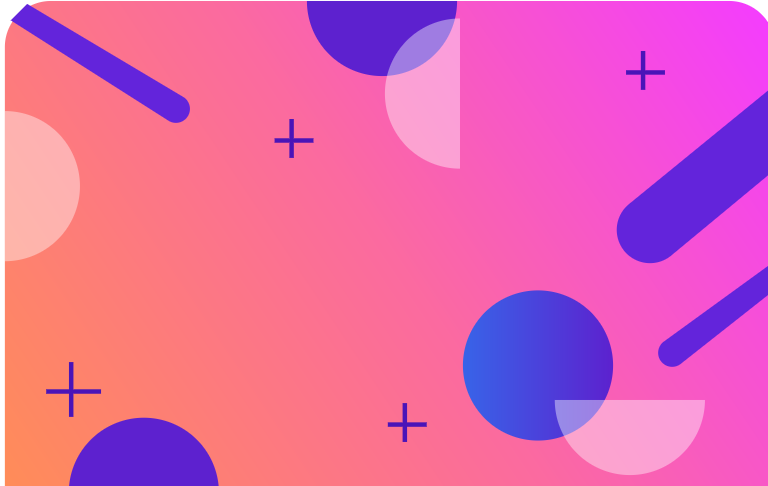
Give the GLSL for this background, as a Shadertoy shader.

```glsl
#define ORANGE vec3(1.0, 0.55, 0.345)
#define ROSE vec3(0.983, 0.415, 0.628)
#define MAGENTA vec3(0.955, 0.235, 1.0)
#define VIOLET vec3(0.363, 0.13, 0.81)
#define BAR_VIOLET vec3(0.39, 0.14, 0.86)
#define CROSS_VIOLET vec3(0.29, 0.08, 0.72)
#define BLUE vec3(0.22, 0.39, 0.91)
#define VEIL_ALPHA 0.41
#define DISC_RADIUS 0.1545
#define CROSS_THICKNESS 0.0046

// Antialiased coverage of a signed distance, in units of canvas height
float cover(float d) {
    return clamp(0.5 - d * iResolution.y, 0.0, 1.0);
}

float boxDist(vec2 p, vec2 halfSize) {
    vec2 q = abs(p) - halfSize;
    return length(max(q, 0.0)) + min(max(q.x, q.y), 0.0);
}

// Round-ended bar whose radius runs from radii.x to radii.y
float barDist(vec2 p, vec2 a, vec2 b, vec2 radii) {
    vec2 axis = b - a;
    float h = clamp(dot(p - a, axis) / dot(axis, axis), 0.0, 1.0);
    return length(p - a - axis * h) - mix(radii.x, radii.y, h);
}

float discDist(vec2 p, vec2 center) {
    return length(p - center) - DISC_RADIUS;
}

// Half disc on the side that facing points to
float halfDiscDist(vec2 p, vec2 center, vec2 facing) {
    return max(discDist(p, center), -dot(p - center, facing));
}

// Plus sign with slightly offset arms
float crossDist(vec2 p, float arm) {
    vec2 shift = vec2(0.0025, -0.0021);
    float across = boxDist(p - shift, vec2(arm, CROSS_THICKNESS));
    float upright = boxDist(p + shift, vec2(CROSS_THICKNESS, arm));
    return min(across, upright);
}

vec3 backdrop(vec2 p) {
    float t = clamp(dot(p - vec2(0.01, 0.0), vec2(0.447, 0.30)), 0.0, 1.0);
    return t < 0.5 ? mix(ORANGE, ROSE, t * 2.0) : mix(ROSE, MAGENTA, t * 2.0 - 1.0);
}

void mainImage(out vec4 fragColor, in vec2 fragCoord) {
    vec2 p = fragCoord / iResolution.y;
    vec3 color = backdrop(p);

    // Solid discs
    float discs = min(discDist(p, vec2(0.786, 0.998)), discDist(p, vec2(0.296, -0.014)));
    color = mix(color, VIOLET, cover(discs));
    vec2 blueCenter = vec2(1.107, 0.248);
    float sweep = clamp((p.x - blueCenter.x) / DISC_RADIUS * 0.5 + 0.5, 0.0, 1.0);
    color = mix(color, mix(BLUE, VIOLET, sweep), cover(discDist(p, blueCenter)));

    // Translucent half discs
    float veil = halfDiscDist(p, vec2(0.010, 0.617), vec2(1.0, 0.0));
    veil = min(veil, halfDiscDist(p, vec2(0.9465, 0.8075), vec2(-1.0, 0.0)));
    veil = min(veil, halfDiscDist(p, vec2(1.296, 0.177), vec2(0.0, -1.0)));
    color = mix(color, vec3(1.0), VEIL_ALPHA * cover(veil));

    // Bars entering from the right
    float bars = barDist(p, vec2(1.3375, 0.527), vec2(1.667, 0.798), vec2(0.0685, 0.067));
    bars = min(bars, barDist(p, vec2(1.383, 0.274), vec2(1.671, 0.492), vec2(0.0288, 0.0216)));
    color = mix(color, BAR_VIOLET, cover(bars));

    // Crosses: center and arm length
    vec3 crosses[4] = vec3[4](
        vec3(0.6025, 0.713, 0.040), vec3(1.3257, 0.853, 0.040),
        vec3(0.8355, 0.1285, 0.040), vec3(0.149, 0.1965, 0.0564));
    for (int i = 0; i < 4; i++) {
        float d = crossDist(p - crosses[i].xy, crosses[i].z);
        color = mix(color, CROSS_VIOLET, cover(d));
    }

    // White surround outside the rounded panel
    float corner = 0.0947;
    float panel = boxDist(p - vec2(0.8025, 0.0), vec2(0.7925, 0.998) - corner) - corner;
    // Keep the lower edge straight
    panel = p.y < 0.5 ? 0.010 - p.x : panel;
    color = mix(vec3(1.0), color, cover(panel));

    // Corner bar with a slanted cut, overlapping the panel edge
    float cornerBar = barDist(p, vec2(0.0, 0.999), vec2(0.362, 0.776), vec2(0.0226, 0.0288));
    float cut = (p.y - p.x - 0.936) * 0.7071;
    color = mix(color, BAR_VIOLET, cover(max(cornerBar, cut)));

    fragColor = vec4(color, 1.0);
}
```
